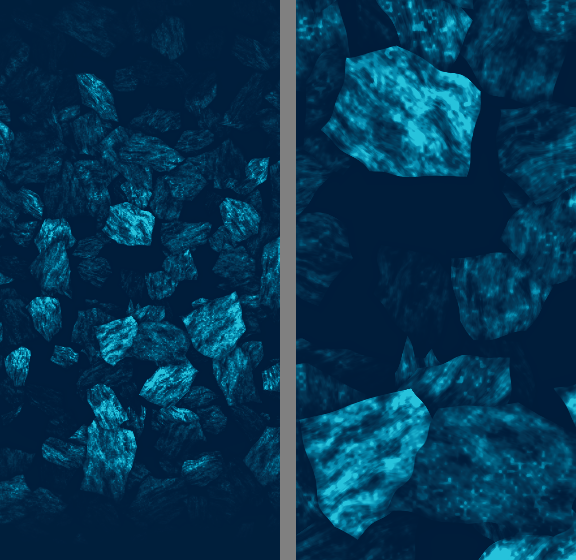
Left: the whole. Right: its middle third, enlarged.
Reproduce this texture procedurally as a WebGL 1 fragment shader.

```glsl
precision highp float;
// A heap of sharp broken stones in deep blue-teal light, fading to haze above and below.
// Three layers of jittered cells are painted back to front; each cell holds one
// random convex polygon with crisp facets, gritty grain and a shadow around it.
uniform vec2 u_resolution;

const float TAU = 6.2831853;
const float HAZE_TONE = 0.05;

float hash(vec2 p) {
  vec3 q = fract(p.xyx * 0.1031);
  q += dot(q, q.yzx + 33.33);
  return fract((q.x + q.y) * q.z);
}

float noise(vec2 p) {
  vec2 i = floor(p), f = fract(p);
  f = f * f * (3.0 - 2.0 * f);
  float low = mix(hash(i), hash(i + vec2(1.0, 0.0)), f.x);
  float high = mix(hash(i + vec2(0.0, 1.0)), hash(i + vec2(1.0, 1.0)), f.x);
  return mix(low, high, f.y);
}

float fbm(vec2 p) {
  float sum = 0.0, amp = 0.53;
  for (int i = 0; i < 4; i++) {
    sum += amp * noise(p);
    p = mat2(1.6, 1.2, -1.2, 1.6) * p + 17.3;
    amp *= 0.55;
  }
  return sum;
}

vec2 direction(float angle) {
  return vec2(cos(angle), sin(angle));
}

// Signed distance to a convex polygon with unevenly turned and placed sides.
float stoneDistance(vec2 q, vec2 id) {
  float d = -9.0;
  for (int i = 0; i < 6; i++) {
    float k = float(i);
    float turn = hash(id + vec2(k * 7.3, 3.1));
    float reach = mix(0.55, 1.05, hash(id + vec2(5.7, k * 4.9)));
    d = max(d, dot(q, direction(TAU * (k + 0.9 * turn) / 6.0)) - reach);
  }
  return d;
}

// Four tilted planes meet in ridges; each has its own brightness.
float facetTone(vec2 q, vec2 id) {
  float total = 0.0, weights = 0.0;
  for (int i = 0; i < 4; i++) {
    float k = float(i);
    float turn = hash(id + vec2(k * 2.7, 41.0));
    float offset = 0.7 * hash(id + vec2(53.0, k * 3.3));
    float w = exp(24.0 * (dot(q, direction(TAU * (k + turn) / 4.0)) + offset));
    total += w * mix(0.25, 1.3, hash(id + vec2(k * 9.1, 67.0)));
    weights += w;
  }
  return total / weights;
}

// Rough streaked surface with gritty grain and patches of bright specks.
float surfaceTone(vec2 q, vec2 id, float grain) {
  float streaks = fbm(q * vec2(3.5, 8.0) + id * 3.7);
  float patches = smoothstep(0.45, 0.75, noise(q * 1.8 + id * 5.1));
  float specks = smoothstep(0.6, 0.85, grain) * (0.4 + 1.2 * patches);
  return 3.0 * streaks * streaks * (0.3 + 1.2 * grain) + 1.3 * specks * streaks;
}

// Paints one layer of stones over the tone already there.
float paintLayer(float tone, vec2 p, float cells, float seed, float share, float light, float grain, float blur) {
  vec2 g = p * cells + seed;
  vec2 home = floor(g);
  for (int y = -1; y <= 1; y++) {
    for (int x = -1; x <= 1; x++) {
      vec2 id = home + vec2(float(x), float(y));
      vec2 jitter = vec2(hash(id + 11.3), hash(id + 23.9)) - 0.5;
      vec2 local = g - id - 0.5 - 0.6 * jitter;
      if (hash(id + 31.7) > share || dot(local, local) > 1.5) continue;
      float size = mix(0.4, 0.68, hash(id + 37.1));
      vec2 axis = direction(TAU * hash(id + 43.3));
      vec2 q = vec2(dot(local, axis), dot(local, vec2(-axis.y, axis.x))) / size;
      q.y *= mix(1.0, 1.8, hash(id + 47.9));
      float d = stoneDistance(q, id);
      tone *= mix(0.3, 1.0, smoothstep(0.0, 0.25, d));
      float cover = 1.0 - smoothstep(-blur, blur, d * size / cells);
      if (cover <= 0.0) continue;
      float shine = hash(id + 59.3);
      float stone = light * (0.14 + 1.15 * shine * shine);
      stone *= facetTone(q, id) * surfaceTone(q, id, grain);
      stone *= 1.0 + 0.5 * local.y / size;
      stone *= mix(0.65, 1.0, smoothstep(0.0, 0.1, -d));
      tone = mix(tone, stone, cover);
    }
  }
  return tone;
}

vec3 tealRamp(float t) {
  vec3 c = mix(vec3(0.0, 0.11, 0.225), vec3(0.015, 0.21, 0.33), smoothstep(0.0, 0.25, t));
  c = mix(c, vec3(0.0, 0.29, 0.42), smoothstep(0.22, 0.42, t));
  c = mix(c, vec3(0.01, 0.39, 0.52), smoothstep(0.4, 0.65, t));
  c = mix(c, vec3(0.02, 0.54, 0.68), smoothstep(0.62, 0.95, t));
  return mix(c, vec3(0.15, 0.76, 0.86), smoothstep(0.95, 1.7, t));
}

void main() {
  vec2 p = gl_FragCoord.xy / u_resolution.x;
  vec2 uv = gl_FragCoord.xy / u_resolution;
  float grain = 0.65 * noise(p * 215.0) + 0.35 * noise(p * 97.0 + 9.0);
  vec2 craggy = p + 0.014 * (vec2(noise(p * 30.0), noise(p * 30.0 + 50.0)) - 0.5);

  // Focus and light are strongest a little below the middle.
  float fade = smoothstep(0.02, 0.28, uv.y) * (1.0 - smoothstep(0.55, 1.05, uv.y));
  fade *= 1.0 - 1.2 * pow(abs(uv.x - 0.5), 2.0);
  float blur = 0.6 / u_resolution.x + 0.004 * (1.0 - fade) * (1.0 - fade);

  float tone = 0.03;
  tone = paintLayer(tone, craggy, 7.4, 120.0, 0.95, 0.6, grain, blur);
  tone = paintLayer(tone, craggy, 6.0, 261.4, 0.8, 0.95, grain, blur);
  tone = paintLayer(tone, craggy, 4.6, 387.7, 0.7, 1.3, grain, blur);
  gl_FragColor = vec4(tealRamp(mix(HAZE_TONE, tone, fade)), 1.0);
}
```
